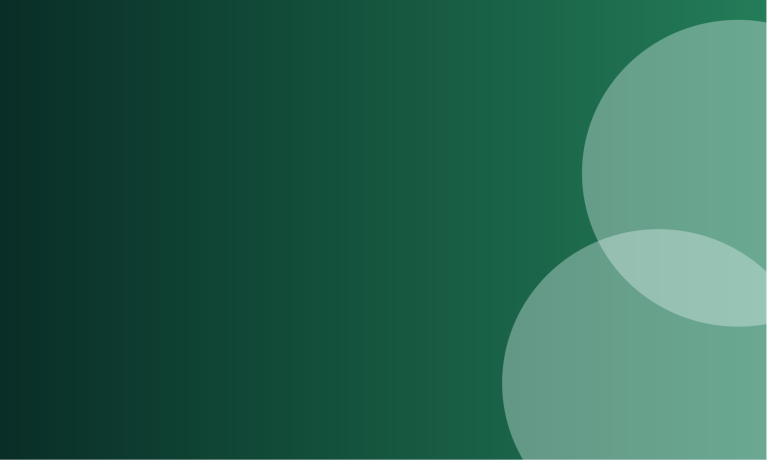
A Shadertoy shader for this background:

```glsl
// A deep green gradient brightening from left to right, with two large
// translucent pale discs overlapping at the right side and a thin white
// margin at the right and bottom. Discs are distance functions, blended.

// Antialiased coverage of a disc; lengths are in canvas heights.
float disc(vec2 p, vec2 center, float radius) {
    float pixel = 1.0 / iResolution.y;
    float dist = length(p - center) - radius;
    return 1.0 - smoothstep(-0.75 * pixel, 0.75 * pixel, dist);
}

// Horizontal three-stop gradient.
vec3 greenGradient(float x) {
    vec3 darkGreen = vec3(0.035, 0.178, 0.153);
    vec3 midGreen = vec3(0.083, 0.338, 0.248);
    vec3 brightGreen = vec3(0.140, 0.490, 0.348);
    vec3 color = mix(darkGreen, midGreen, clamp(x * 2.0, 0.0, 1.0));
    return mix(color, brightGreen, clamp(x * 2.0 - 1.0, 0.0, 1.0));
}

void mainImage(out vec4 fragColor, in vec2 fragCoord) {
    vec2 uv = fragCoord / iResolution.xy;

    // Discs are very slightly wider than tall
    vec2 p = uv * vec2(1.635, 1.0);
    vec3 paleTint = vec3(0.93, 0.98, 0.98);

    // Background
    vec3 color = greenGradient(uv.x);

    // Translucent discs: upper, then lower
    color = mix(color, paleTint, 0.35 * disc(p, vec2(1.571, 0.625), 0.332));
    color = mix(color, paleTint, 0.35 * disc(p, vec2(1.402, 0.171), 0.333));

    // Thin white margin along the right and bottom sides
    float rightMargin = smoothstep(0.9970, 0.9990, uv.x);
    float bottomMargin = 1.0 - smoothstep(0.0035, 0.0065, uv.y);
    color = mix(color, vec3(1.0), max(rightMargin, bottomMargin));

    fragColor = vec4(color, 1.0);
}
```
